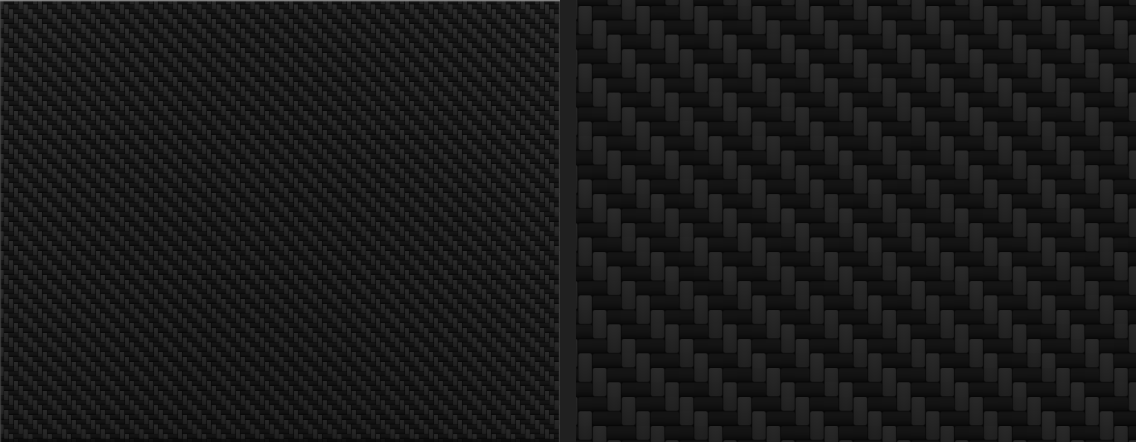
Left, the full canvas; right, a detail of the centre.
Give the GLSL for this texture, as a WebGL 1 fragment shader.

```glsl
precision highp float;
// Dark carbon-fibre twill: 29 repeats across, each of four by four threads.
// Upright threads pass over two and under two, stepping down to the right;
// each float is a shaded rounded box, and a thin bevel frames the sheet.

uniform vec2 u_resolution;

float hash(vec2 p) {
  return fract(sin(dot(p, vec2(127.1, 311.7))) * 43758.5453);
}

// Signed distance to a box with rounded corners
float roundedBox(vec2 p, vec2 halfSize, float radius) {
  vec2 q = abs(p) - halfSize + radius;
  return length(max(q, 0.0)) + min(max(q.x, q.y), 0.0) - radius;
}

// Coverage of one float, two threads long, with a soft rim
float floatMask(vec2 p, float pixel) {
  float d = roundedBox(p, vec2(0.5, 1.02), 0.2);
  return 1.0 - smoothstep(-0.5 * pixel - 0.06, 0.5 * pixel, d);
}

void main() {
  // Canvas width is one unit; y runs down from the top edge
  float sheetHeight = u_resolution.y / u_resolution.x;
  vec2 uv = gl_FragCoord.xy / u_resolution.x;
  vec2 sheet = vec2(uv.x, sheetHeight - uv.y);
  float threads = 29.0 * 4.0;
  float pixel = threads / u_resolution.x;
  vec2 weave = sheet * threads + vec2(0.2, 0.1);
  vec2 cell = floor(weave);
  vec2 across = fract(weave) - 0.5;

  // Position along the upright and the level float, centred on each
  float alongUpright = mod(weave.y - cell.x, 4.0) - 1.0;
  float alongLevel = mod(weave.x - cell.y - 1.0, 4.0) - 1.0;
  float upright = floatMask(vec2(across.x, alongUpright), pixel);
  float level = floatMask(vec2(across.y, alongLevel), pixel);

  // Rounded shading: upright threads catch the light, level ones stay dark
  float uprightShade = 0.153 - 0.02 * alongUpright - 0.06 * across.x * across.x;
  float levelShade = 0.078 - 0.04 * across.y - 0.07 * across.y * across.y;
  float tone = mix(0.03, levelShade, level);
  tone = mix(tone, uprightShade, upright);
  tone *= 0.97 + 0.06 * hash(cell);

  // Lighter towards the top and the sides
  vec2 centred = vec2(sheet.x, sheet.y / sheetHeight) - 0.5;
  tone *= 0.95 + 0.3 * centred.x * centred.x - 0.12 * centred.y;
  vec3 color = vec3(tone);

  // Bevel: bright top, faint sides, dark base
  float rim = 0.0034;
  float top = 1.0 - smoothstep(0.0016, rim, sheet.y);
  float left = 1.0 - smoothstep(0.0008, rim, sheet.x);
  float right = 1.0 - smoothstep(0.0008, rim, 1.0 - sheet.x);
  float base = 1.0 - smoothstep(0.004, 0.007, uv.y);
  color = mix(color, vec3(0.03), 0.7 * base);
  color = mix(color, vec3(0.28), 0.7 * max(left, right));
  color = mix(color, vec3(0.55), 0.9 * top);

  gl_FragColor = vec4(color, 1.0);
}
```
